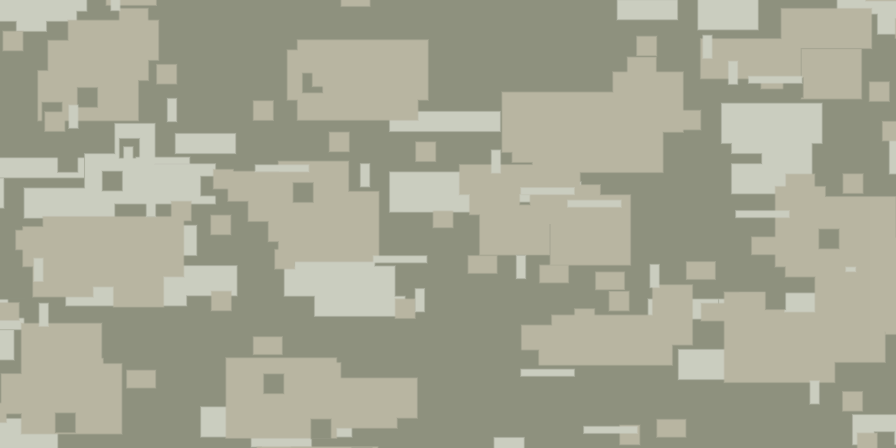
Reproduce this pattern procedurally as a WebGL 1 fragment shader.

```glsl
precision highp float;
// Blocky camouflage: clusters of tan and pale rectangles with scattered squares on sage green.

uniform vec2 u_resolution;

// Lengths are fractions of the canvas height.
#define CLUSTER_CELL vec2(0.50, 0.333)
#define CLUSTER_SPREAD vec2(0.26, 0.16)
#define BLOCK_STEP 0.0225
#define FLECK_CELL 0.12
#define SQUARE_SIZE vec2(0.045, 0.044)
#define TAN_SQUARES 0.32
#define GREEN_SQUARES 0.24
#define PALE_CHIPS 0.12
#define EDGE 0.0028

const vec3 SAGE = vec3(0.555, 0.568, 0.495);
const vec3 TAN = vec3(0.720, 0.708, 0.630);
const vec3 PALE = vec3(0.792, 0.802, 0.750);

// Four random values in 0..1 from a cell and a seed.
vec4 hash4(vec2 cell, float seed) {
  vec4 q = fract(vec4(cell + 57.0, seed + 13.0, cell.x + 57.0)
                 * vec4(0.1031, 0.1030, 0.0973, 0.1099));
  q += dot(q, q.wzxy + 33.33);
  return fract((q.xxyz + q.yzzw) * q.zywx);
}

// Sharp-cornered rectangle distance, negative inside.
float rectangle(vec2 p, vec2 halfSize) {
  vec2 d = abs(p) - halfSize;
  return max(d.x, d.y);
}

vec2 snap(vec2 v) {
  return floor(v / BLOCK_STEP + 0.5) * BLOCK_STEP;
}

float coverage(float d) {
  return 1.0 - smoothstep(-EDGE, EDGE, d);
}

// Clumps of overlapping blocks, one clump per jittered cell.
float clusters(vec2 p, float blocks, vec2 minSize, vec2 maxSize, float seed) {
  vec2 home = floor(p / CLUSTER_CELL);
  float d = 1.0;
  for (int y = -1; y <= 1; y++) {
    for (int x = -1; x <= 1; x++) {
      vec2 cell = home + vec2(float(x), float(y));
      vec2 jitter = 0.5 + 0.6 * (hash4(cell, seed).xy - 0.5);
      vec2 local = p - (cell + jitter) * CLUSTER_CELL;
      for (int i = 1; i <= 5; i++) {
        if (float(i) > blocks) break;
        vec4 r = hash4(cell, seed + 7.0 * float(i));
        vec2 size = snap(mix(minSize, maxSize, r.zw));
        vec2 corner = snap((r.xy - 0.5) * CLUSTER_SPREAD - 0.5 * size);
        d = min(d, rectangle(local - corner - 0.5 * size, 0.5 * size));
      }
    }
  }
  return coverage(d);
}

// Lone rectangles; each takes a size between the two given.
float flecks(vec2 p, float chance, vec2 sizeA, vec2 sizeB, float seed) {
  vec2 home = floor(p / FLECK_CELL);
  float d = 1.0;
  for (int y = -1; y <= 1; y++) {
    for (int x = -1; x <= 1; x++) {
      vec2 cell = home + vec2(float(x), float(y));
      vec4 r = hash4(cell, seed);
      vec2 size = mix(sizeA, sizeB, step(0.7, r.w));
      float fleck = rectangle(p - (cell + r.xy) * FLECK_CELL, 0.5 * size);
      d = min(d, r.z < chance ? fleck : 1.0);
    }
  }
  return coverage(d);
}

void main() {
  vec2 p = gl_FragCoord.xy / u_resolution.y;

  // Large shapes: pale clumps sit in the gaps and partly under the tan ones.
  float pale = clusters(p + 0.5 * CLUSTER_CELL, 4.0, vec2(0.05, 0.04), vec2(0.27, 0.10), 101.0);
  float tan_ = clusters(p, 5.0, vec2(0.08, 0.05), vec2(0.29, 0.155), 211.0);
  vec3 color = mix(SAGE, PALE, pale);
  color = mix(color, TAN, tan_);

  // Small details: square notches, loose squares and narrow chips.
  color = mix(color, SAGE, flecks(p, GREEN_SQUARES, SQUARE_SIZE, SQUARE_SIZE, 307.0));
  color = mix(color, TAN, flecks(p, TAN_SQUARES, SQUARE_SIZE, vec2(0.065, 0.04), 401.0));
  color = mix(color, PALE, flecks(p, PALE_CHIPS, vec2(0.021, 0.052), vec2(0.12, 0.016), 503.0));

  gl_FragColor = vec4(color, 1.0);
}
```
